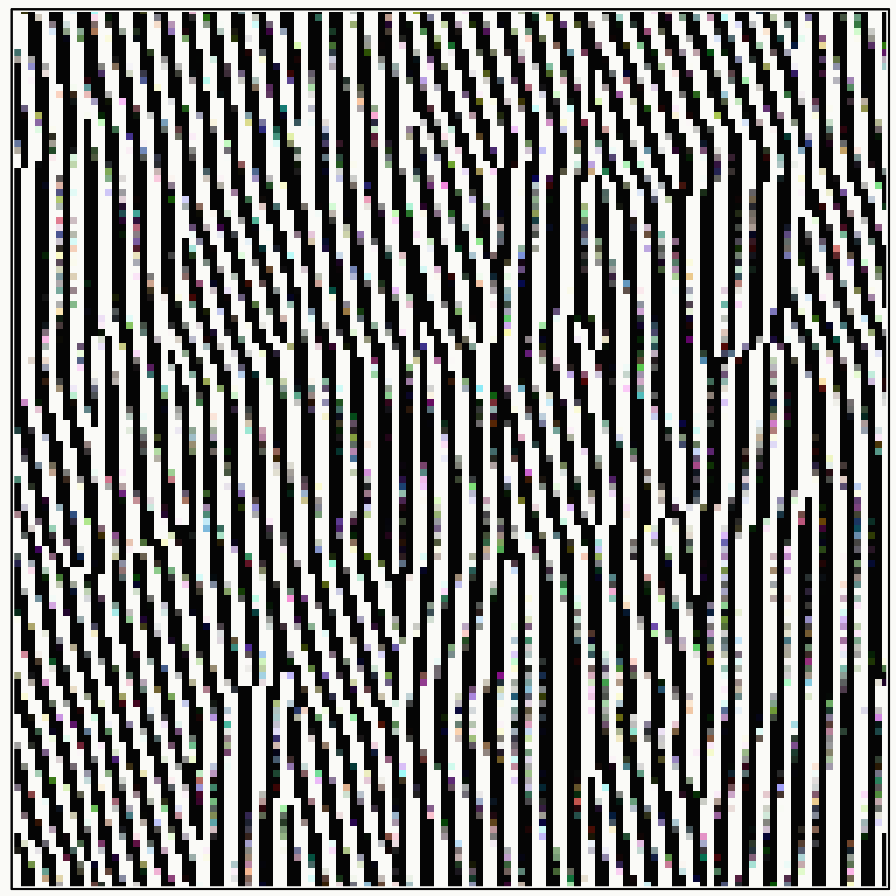
Reproduce this pattern procedurally as a three.js fragment shader.

```glsl
#define CELLS 128.0
#define STRIPES 36.0
#define LEAN 0.11
#define LEAN_SPREAD 0.42
#define PATCHES vec2(9.0, 5.0)
#define CONTRAST 2.1
#define ROW_DITHER 0.32
#define SPECKLE 0.5
#define TINT 0.55
#define FRAME_WIDTH 0.0026
#define INK vec3(0.02)
#define PAPER vec3(0.98, 0.98, 0.97)

varying vec2 vUv;

const float TAU = 6.28318;

vec3 hash3(vec2 p) {
  vec3 q = fract(vec3(p.xyx) * vec3(0.1031, 0.1030, 0.0973));
  q += dot(q, q.yxz + 33.33);
  return fract((q.xxy + q.yzz) * q.zyx);
}

// Overlapping patches of leaning waves: stripes that fork where patches disagree
float stripeWave(vec2 p) {
  vec2 home = floor(p * PATCHES);
  vec2 sum = vec2(0.0);
  for (int j = -1; j <= 1; j++) {
    for (int i = -1; i <= 1; i++) {
      vec2 patchId = home + vec2(float(i), float(j));
      vec3 rnd = hash3(patchId + 17.0);
      vec2 center = (patchId + 0.25 + 0.5 * rnd.xy) / PATCHES;
      vec2 offset = p - center;
      vec2 local = offset * PATCHES;
      float lean = (rnd.z - 0.5) * LEAN_SPREAD;
      float shift = 0.7 * hash3(patchId + 71.0).x;
      float turns = STRIPES * (p.x + LEAN * p.y + lean * offset.y) + shift;
      sum += exp(-3.5 * dot(local, local)) * vec2(cos(TAU * turns), sin(TAU * turns));
    }
  }
  return sum.y / max(length(sum), 0.0001);
}

// One flat cell: clipped wave with alternating rows, grey speckle and stray tint
vec3 cellColor(vec2 cell) {
  vec3 rnd = hash3(cell + 131.0);
  vec3 hue = hash3(cell + 307.0) - 0.5;
  float tone = 0.53 + CONTRAST * stripeWave((cell + 0.5) / CELLS);
  tone += ROW_DITHER * (mod(cell.y, 2.0) - 0.5) + SPECKLE * (rnd.x - 0.5);
  vec3 level = clamp(vec3(tone) + TINT * rnd.y * hue, 0.0, 1.0);
  return mix(INK, PAPER, level);
}

// Blend of the four nearest cells, only as wide as the edge smoothing
vec3 mosaic(vec2 uv) {
  vec2 grid = uv * CELLS - 0.5;
  vec2 base = floor(grid);
  vec2 edge = clamp(fwidth(grid), 0.05, 1.0);
  vec2 t = clamp((fract(grid) - 0.5) / edge + 0.5, 0.0, 1.0);
  vec3 low = mix(cellColor(base), cellColor(base + vec2(1.0, 0.0)), t.x);
  vec3 high = mix(cellColor(base + vec2(0.0, 1.0)), cellColor(base + 1.0), t.x);
  return mix(low, high, t.y);
}

float boxDistance(vec2 p, vec2 halfSize) {
  vec2 d = abs(p) - halfSize;
  return length(max(d, 0.0)) + min(max(d.x, d.y), 0.0);
}

void main() {
  float frame = boxDistance(vUv - vec2(0.5026, 0.4987), vec2(0.4896, 0.4909));
  float aa = 0.5 * max(fwidth(vUv.x), fwidth(vUv.y));

  // Striped field, a thin paper gap, then the outline
  float field = 1.0 - smoothstep(-aa, aa, frame + 0.003);
  float outline = 1.0 - smoothstep(-aa, aa, abs(frame) - 0.5 * FRAME_WIDTH);
  vec3 color = mix(PAPER, mosaic(vUv), field);
  color = mix(color, INK, outline);

  gl_FragColor = vec4(color, 1.0);
}
```
